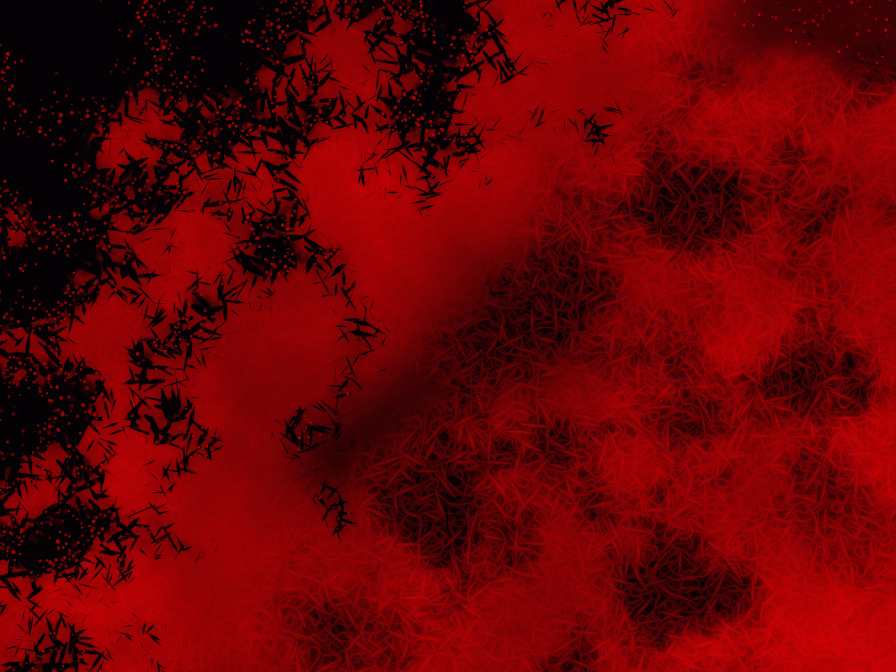
Write a WebGL 2 fragment shader that draws this texture.

```glsl
#version 300 es
precision highp float;

uniform vec2 u_resolution;
out vec4 fragColor;

// Tone and colour
const float BASE_TONE = 0.61;
const float TONE_SWING = 0.24;
const float BLACK_TONE = 0.015;
const float SHADE_TONE = 0.20;
const vec2 GREEN_BLUE = vec2(0.008, 0.016);
// Layout
const vec2 SLOPE = vec2(0.8, -0.6);
const float LAND_OFFSET = 0.33;
const float ISLAND_FREQ = 7.0;
const float POCKET_FREQ = 6.5;
const vec2 SHADOW_START = vec2(0.50, 0.32);
const vec2 SHADOW_END = vec2(0.80, 0.54);
// Fine detail
const float TWIG_FREQ = 36.0;
const float TWIG_WIDTH = 0.21;
const float DOT_FREQ = 105.0;
const float WEB_FREQ = 40.0;
const float WEB_WIDTH = 0.14;
// Deep pockets: centre and radius
const int POCKET_COUNT = 5;
const vec3 POCKETS[POCKET_COUNT] = vec3[](
  vec3(0.82, 0.53, 0.08), vec3(0.65, 0.29, 0.11), vec3(1.02, 0.13, 0.09),
  vec3(1.26, 0.41, 0.09), vec3(1.03, 0.69, 0.06));
const mat2 TURN = mat2(0.8, 0.6, -0.6, 0.8);

vec2 hash2(vec2 p) {
  vec3 q = fract(p.xyx * vec3(0.1031, 0.1030, 0.0973));
  q += dot(q, q.yzx + 33.33);
  return fract((q.xx + q.yz) * q.zy);
}

vec2 direction(float turn) {
  float a = 6.2832 * turn;
  return vec2(cos(a), sin(a));
}

float corner(vec2 cell, vec2 f, vec2 o) {
  return dot(direction(hash2(cell + o).x), f - o);
}

float gradientNoise(vec2 p) {
  vec2 i = floor(p), f = p - i;
  vec2 u = f * f * f * (f * (f * 6.0 - 15.0) + 10.0);
  return mix(mix(corner(i, f, vec2(0, 0)), corner(i, f, vec2(1, 0)), u.x),
             mix(corner(i, f, vec2(0, 1)), corner(i, f, vec2(1, 1)), u.x), u.y);
}

float fbm(vec2 p) {
  float sum = 0.0, amp = 0.8;
  for (int i = 0; i < 5; i++) {
    sum += amp * gradientNoise(p);
    p = 2.0 * TURN * p + 17.3;
    amp *= 0.52;
  }
  return sum;
}

// Distance to scattered straight twigs, in cell units
float twigDistance(vec2 p) {
  float d = 1.0;
  vec2 i = floor(p);
  for (int y = -1; y <= 1; y++)
  for (int x = -1; x <= 1; x++) {
    vec2 cell = i + vec2(x, y);
    vec2 h = hash2(cell + 71.0);
    vec2 v = p - cell - hash2(cell + 9.0);
    vec2 axis = direction(h.x);
    float halfLength = mix(0.4, 0.8, h.y);
    float along = clamp(dot(v, axis), -halfLength, halfLength);
    d = min(d, length(v - axis * along) + 0.06 * abs(along) / halfLength);
  }
  return d;
}

// Fine curved filaments crossed by straight strands
float filaments(vec2 p) {
  float web = 0.0;
  for (int i = 0; i < 3; i++) {
    float k = float(i);
    vec2 q = p * WEB_FREQ * (1.0 + 0.2 * k) + 41.0 * k;
    float line = 1.0 - smoothstep(0.0, WEB_WIDTH, abs(gradientNoise(q)));
    float strand = 1.0 - smoothstep(0.03, 0.16, twigDistance(q * 0.8 + 13.0));
    web = max(web, max(0.8 * line, strand) * (1.0 - 0.25 * k));
    p = TURN * p;
  }
  return web;
}

float dots(vec2 p, float density) {
  vec2 cell = floor(p), h = hash2(cell + 5.0);
  float radius = mix(0.14, 0.28, h.y);
  float d = length(p - cell - mix(vec2(0.22), vec2(0.78), hash2(cell + 23.0)));
  float aa = DOT_FREQ / u_resolution.y;
  float disc = 1.0 - smoothstep(radius - 0.5 * aa, radius + 0.6 * aa, d);
  return step(h.x, density) * disc * mix(0.3, 0.65, hash2(cell + 47.0).x);
}

void main() {
  vec2 p = gl_FragCoord.xy / u_resolution.y;
  float slope = dot(p, SLOPE);

  // Cloudy red ground, brighter to the lower right, with a soft shadow band
  float tone = BASE_TONE + TONE_SWING * fbm(p * 3.3 + 4.0);
  tone += 0.13 * smoothstep(0.6, 1.05, slope);
  vec2 band = SHADOW_END - SHADOW_START;
  float along = clamp(dot(p - SHADOW_START, band) / dot(band, band), 0.0, 1.0);
  float away = length(p - SHADOW_START - band * along) / mix(0.06, 0.10, along);
  tone *= 1.0 - 0.65 * exp(-away * away);

  // Webbed pockets
  float depth = fbm(p * POCKET_FREQ + 31.0);
  for (int i = 0; i < POCKET_COUNT; i++) {
    vec2 v = (p - POCKETS[i].xy) / POCKETS[i].z;
    depth += 0.7 * exp(-dot(v, v));
  }
  float zone = smoothstep(0.16, 0.34, slope) * (1.0 - 0.8 * smoothstep(0.78, 1.02, slope));
  float pocket = zone * smoothstep(-0.25, 0.65, depth);
  float web = filaments(p + 0.003 * gradientNoise(p * 25.0));
  float webTone = mix(BLACK_TONE, 0.62 - 0.25 * pocket, web);
  tone *= mix(0.95 + 0.07 * web, 0.88 + 0.16 * web, zone);
  tone = mix(tone, webTone, 0.95 * pocket);

  // Dim upper right corner
  float shade = smoothstep(0.85, 0.97, p.y + 0.1 * fbm(p * 7.0)) * smoothstep(0.98, 1.15, p.x);
  tone = mix(tone, SHADE_TONE, 0.85 * shade);

  // Islands with glowing cores, broken up by black twigs
  float land = slope + LAND_OFFSET + 0.95 * fbm(p * ISLAND_FREQ + 12.0);
  land -= 0.28 * smoothstep(0.7, 1.0, p.y) * (1.0 - smoothstep(0.8, 1.1, p.x));
  land -= 0.2 * (1.0 - smoothstep(0.0, 0.25, p.x));
  float width = TWIG_WIDTH * (1.0 - smoothstep(-0.1, 0.42, land));
  float twig = min(twigDistance(p * TWIG_FREQ), twigDistance(TURN * p * TWIG_FREQ * 1.3 + 50.0));
  float aa = TWIG_FREQ / u_resolution.y;
  float solid = smoothstep(width - aa, width + aa, twig);
  solid = mix(solid, 1.0, smoothstep(0.3, 0.5, land));
  solid *= smoothstep(-0.2, 0.06, land);
  tone *= mix(0.75, 1.0, smoothstep(0.0, 0.4, land));
  tone = mix(BLACK_TONE, tone, solid);

  // Clustered sparks over the dark parts
  float shore = smoothstep(-0.65, -0.1, land) * (1.0 - smoothstep(0.05, 0.25, land));
  float cluster = smoothstep(-0.4, 0.4, gradientNoise(p * 19.0));
  float density = max(0.75 * shore * cluster, 0.3 * shade * cluster);
  float spark = max(dots(TURN * p * DOT_FREQ, density),
                    dots(TURN * TURN * p.yx * DOT_FREQ * 0.83 + 7.0, 0.7 * density));
  tone = max(tone, spark);

  fragColor = vec4(clamp(tone, BLACK_TONE, 0.85), GREEN_BLUE, 1.0);
}
```
